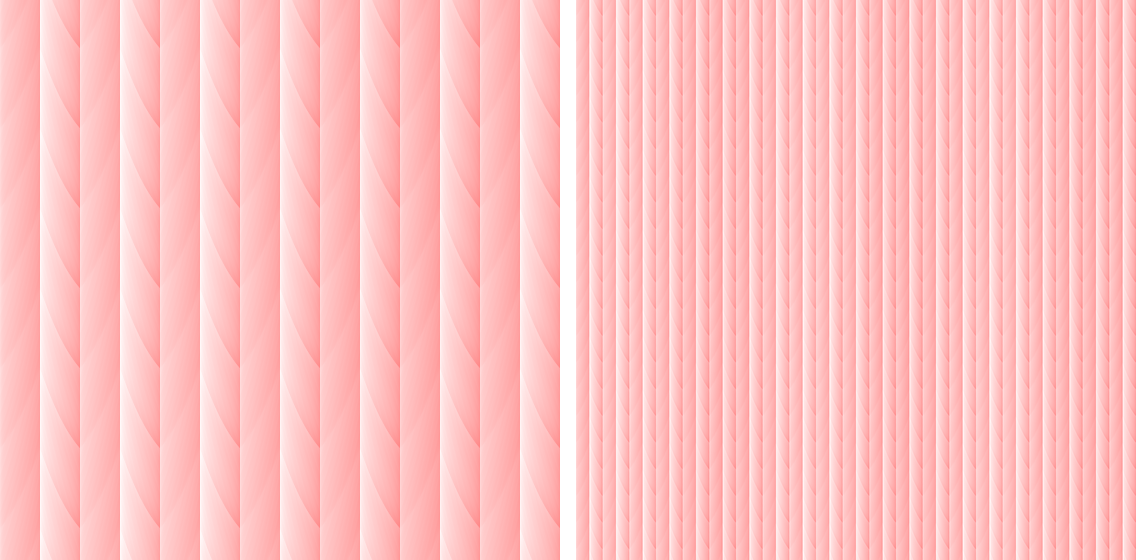
Left, the tile; right, the same tile 3 across and 3 down.
A Shadertoy shader for this pattern:

```glsl
const float REPEATS = 7.0;       // stitches across and down
const float TIP_PHASE = 0.602;   // depth of the first tip, in repeats
const float BOW = 0.45;          // bulge of the strand edges
const int SAMPLES = 4;           // smoothing samples per axis
const float TAU = 6.2831853;

// Drop of a strand edge from its high end (0) to its low end (1)
float edgeDrop(float along, float bow) {
    return along + bow * along * (1.0 - along);
}

// Fine fibres running steeply from the high end to the low tip
float fibres(float along, float across) {
    float w = across - 0.9 * along;
    return 0.5 * sin(29.0 * w) + 0.3 * sin(53.0 * w + 1.5 * along)
         + 0.2 * sin(83.0 * w - along);
}

// Strong relief: white left and upper edges, deep shadow towards the low tip
float fallingStrand(float u, float v) {
    float shade = 0.885 - 0.25 * u + 0.05 * v;
    shade += 0.06 * exp(-14.0 * u) + 0.06 * exp(-6.0 * v);
    shade -= 0.12 * exp(-5.0 * (1.0 - v)) * mix(0.3, 1.0, u);
    return shade - 0.05 * exp(-14.0 * (1.0 - u));
}

// Soft relief: light on the left, darker to the right, faint edges
float risingStrand(float u, float v) {
    float shade = 0.825 - 0.16 * u - 0.03 * v;
    shade += 0.05 * exp(-24.0 * u) - 0.03 * exp(-18.0 * (1.0 - u));
    return shade + 0.02 * exp(-30.0 * (1.0 - v));
}

// Brightness of the braid at a canvas position
float braid(vec2 p, float repeats) {
    float column = p.x * repeats * 2.0;
    float index = floor(column);
    float u = column - index;
    bool falling = mod(index, 2.0) > 0.5;

    float along = falling ? u : 1.0 - u;
    float depth = (1.0 - p.y) * repeats - TIP_PHASE;
    float v = fract(depth - edgeDrop(along, BOW));

    float shade = falling ? fallingStrand(u, v) : risingStrand(u, v);
    float drift = 0.018 * sin(TAU * (index + 0.5) / (2.0 * repeats));
    return shade + drift + 0.009 * fibres(along, v);
}

vec3 pinkTint(float shade) {
    return vec3(1.0, vec2(clamp(shade, 0.53, 0.98)));
}

void mainImage(out vec4 fragColor, in vec2 fragCoord) {
    // Average a small grid of samples to smooth the edges
    vec3 sum = vec3(0.0);
    for (int j = 0; j < SAMPLES; j++) {
        for (int i = 0; i < SAMPLES; i++) {
            vec2 offset = (vec2(i, j) + 0.5) / float(SAMPLES) - 0.5;
            sum += pinkTint(braid((fragCoord + offset) / iResolution.xy, REPEATS));
        }
    }
    fragColor = vec4(sum / float(SAMPLES * SAMPLES), 1.0);
}
```
